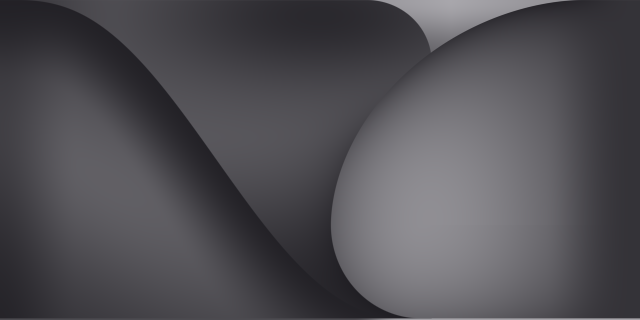
Give the GLSL for this background, as a WebGL 1 fragment shader.

```glsl
precision highp float;
// Draws overlapping charcoal panels with soft glows: an S-curved sheet, a folded sheet and a large egg.

uniform vec2 u_resolution;

// Canvas units: x runs 0..2, y runs 0..1.
const vec2 S_CURVE_SPAN = vec2(0.052, 1.302);
const float S_CURVE_SHARPNESS = 0.7;

const vec2 FOLD_CORNER = vec2(1.146, 0.805);
const vec2 FOLD_RADII = vec2(0.203, 0.195);

const vec2 EGG_TOP_CENTRE = vec2(1.823, 0.297);
const vec2 EGG_TOP_RADII = vec2(0.789, 0.703);
const float EGG_TOP_POWER = 1.86;
const vec2 EGG_LOW_CENTRE = vec2(1.315, 0.297);
const vec2 EGG_LOW_RADII = vec2(0.281, 0.292);

const vec2 SHEET_GLOW = vec2(0.34, 0.43);
const vec2 SHEET_AXIS = vec2(0.857, -0.514);
const vec2 FOLD_SHADE = vec2(1.0, 0.95);
const vec2 EGG_GLOW = vec2(1.32, 0.32);

const float SHEET_EDGE = 0.135;
const float RIGHT_EDGE = 0.205;
const float RIM_HEIGHT = 0.005;
const vec3 TINT = vec3(0.0, -0.006, 0.014);

float glow(vec2 offset, vec2 radii) {
  vec2 q = offset / radii;
  return exp(-dot(q, q));
}

// Height of the S-shaped edge at x.
float sCurve(float x) {
  float t = clamp((x - S_CURVE_SPAN.x) / (S_CURVE_SPAN.y - S_CURVE_SPAN.x), 0.0, 1.0);
  float cubic = t * t * (3.0 - 2.0 * t);
  float quintic = t * t * t * (10.0 - 15.0 * t + 6.0 * t * t);
  return 1.0 - mix(cubic, quintic, S_CURVE_SHARPNESS);
}

// Depth functions are positive inside their shape.
float sheetDepth(vec2 p) {
  float e = 0.005;
  float slope = (sCurve(p.x + e) - sCurve(p.x - e)) / (2.0 * e);
  return (sCurve(p.x) - p.y) / sqrt(1.0 + slope * slope);
}

float foldDepth(vec2 p) {
  vec2 q = max(p - FOLD_CORNER, 0.0) / FOLD_RADII;
  return (1.0 - length(q)) * FOLD_RADII.x;
}

float eggDepth(vec2 p) {
  bool upper = p.y > EGG_TOP_CENTRE.y;
  vec2 centre = upper ? EGG_TOP_CENTRE : EGG_LOW_CENTRE;
  vec2 radii = upper ? EGG_TOP_RADII : EGG_LOW_RADII;
  float power = upper ? EGG_TOP_POWER : 2.0;
  vec2 q = vec2(max(centre.x - p.x, 0.0), abs(p.y - centre.y)) / radii;
  q = pow(max(q, 0.0001), vec2(power));
  return (1.0 - pow(q.x + q.y, 1.0 / power)) * radii.x;
}

// Shading of each layer as a grey level.
float backShade(vec2 p) {
  return mix(0.42, 0.66, smoothstep(0.82, 1.0, p.y)) - 0.25 * abs(p.x - 1.41);
}

float foldShade(vec2 p, float egg) {
  float v = 0.355 - 0.19 * glow(p - FOLD_SHADE, vec2(0.55, 0.22));
  v *= mix(0.5, 1.0, smoothstep(0.08, 0.6, p.y));
  v *= mix(0.6, 1.0, smoothstep(0.0, 0.4, p.x));
  float castShadow = exp(min(egg, 0.0) / 0.09) * (1.0 - smoothstep(0.5, 0.8, p.y));
  return v * (1.0 - 0.3 * castShadow);
}

float sheetShade(vec2 p, float depth) {
  vec2 d = p - SHEET_GLOW;
  vec2 local = vec2(dot(d, SHEET_AXIS), dot(d, vec2(-SHEET_AXIS.y, SHEET_AXIS.x)));
  float v = 0.19 + 0.19 * glow(local, vec2(0.95, 0.33));
  v *= mix(0.72, 1.0, smoothstep(0.0, 0.25, p.x));
  return mix(SHEET_EDGE, v, smoothstep(-0.02, 0.26, depth));
}

float eggShade(vec2 p, float depth) {
  float v = 0.21 + 0.36 * glow(p - EGG_GLOW, vec2(0.53, 0.7));
  float edgeShade = mix(0.22, 0.5, smoothstep(0.4, 0.9, p.y));
  v *= 1.0 - edgeShade * exp(-max(depth, 0.0) / 0.1);
  return mix(v, RIGHT_EDGE, smoothstep(1.7, 1.98, p.x));
}

void main() {
  vec2 p = gl_FragCoord.xy / u_resolution * vec2(2.0, 1.0);
  float soft = 0.75 / u_resolution.y;
  float sheet = sheetDepth(p);
  float egg = eggDepth(p);

  // Layers from back to front.
  float v = backShade(p);
  v = mix(v, foldShade(p, egg), smoothstep(-soft, soft, foldDepth(p)));
  v = mix(v, sheetShade(p, sheet), smoothstep(-soft, soft, sheet));
  v = mix(v, eggShade(p, egg), smoothstep(-soft, soft, egg));

  // Thin pale rim along the bottom, brighter to the right.
  float rim = 1.0 - smoothstep(RIM_HEIGHT - soft, RIM_HEIGHT + soft, p.y);
  v = mix(v, mix(0.3, 0.65, smoothstep(1.1, 1.25, p.x)), rim);

  gl_FragColor = vec4(vec3(v) + TINT, 1.0);
}
```
